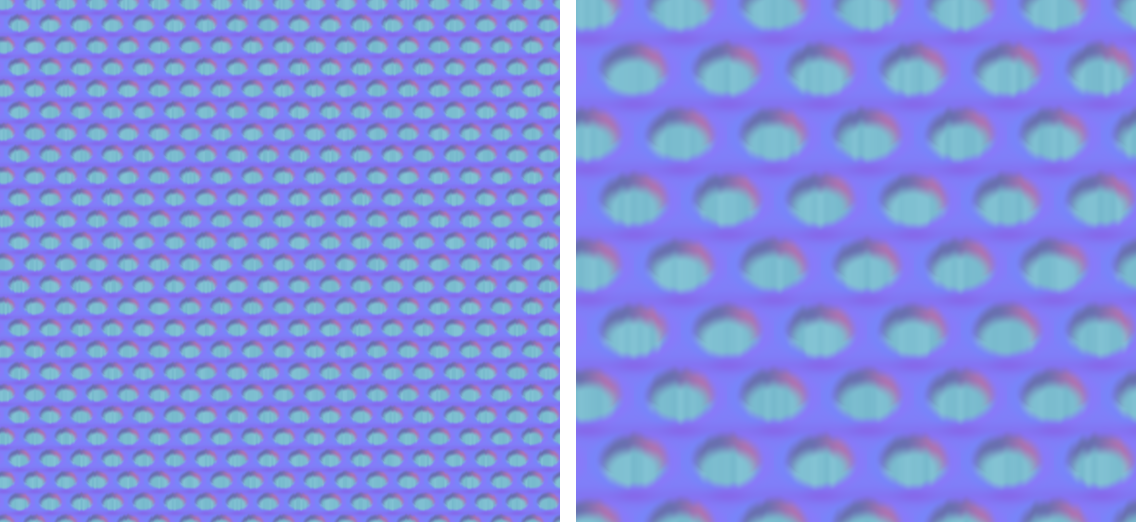
Left, the full canvas; right, a detail of the centre.
This texture map is drawn by a WebGL 2 fragment shader. Its source:

```glsl
#version 300 es
precision highp float;

uniform vec2 u_resolution;
out vec4 outColor;

const vec2 REPEATS = vec2(18.0, 24.0);
const float ROW_HEIGHT = 0.7; // in units of the column width

float hash(vec2 p) {
    vec3 q = fract(p.xyx * vec3(0.1031, 0.1030, 0.0973));
    q += dot(q, q.yzx + 33.33);
    return fract((q.x + q.y) * q.z);
}

// Smooth noise along x, distinct for every seed
float streakNoise(float x, float seed) {
    float i = floor(x);
    float t = smoothstep(0.0, 1.0, x - i);
    return mix(hash(vec2(i + 40.0, seed)), hash(vec2(i + 41.0, seed)), t) - 0.5;
}

// Colour and coverage of one dimple, centred on the origin
vec4 dimple(vec2 p, float seed) {
    float streak = streakNoise(p.x * 15.0, seed);
    p.y += 0.03 * streak;

    // Outline: round on top, flatter below
    float radius = length(p / vec2(0.39, p.y > 0.0 ? 0.32 : 0.30));
    float cover = 1.0 - smoothstep(0.70, 1.08, radius);

    // Shaded rim, cool on the left and rosy on the right
    vec3 rim = mix(vec3(0.41, 0.44, 0.69), vec3(0.68, 0.45, 0.70),
                   smoothstep(-0.12, 0.24, p.x));
    rim = mix(rim, vec3(0.49, 0.40, 0.72), 0.6 * smoothstep(0.20, 0.32, p.y));

    // Lit floor
    float floorRadius = length((p + vec2(0.0, 0.09)) / vec2(0.36, 0.25));
    float lit = 1.0 - smoothstep(0.55, 1.15, floorRadius);
    lit = max(lit, 1.0 - smoothstep(-0.14, 0.02, p.y));
    vec3 lightFloor = vec3(0.49, 0.745, 0.815) + streak * vec3(0.05, 0.04, 0.03);
    return vec4(mix(rim, lightFloor, lit), cover);
}

void main() {
    vec2 grid = gl_FragCoord.xy / u_resolution * REPEATS;
    float nearestRow = floor(grid.y + 0.57);
    float halo = 0.0;
    float side = 0.0;
    vec4 dimples = vec4(0.0);

    // Staggered rows near this point
    for (int k = -1; k <= 1; k++) {
        float row = nearestRow + float(k);
        float x = grid.x - 0.12 - 0.5 * mod(row, 2.0);
        float column = floor(x + 0.5);
        vec2 p = vec2(x - column, (grid.y - row + 0.07) * ROW_HEIGHT);
        vec2 id = mod(vec2(column, row), REPEATS);
        vec4 d = dimple(p, id.x + id.y * REPEATS.x);
        dimples += vec4(d.rgb * d.a, d.a);

        // Violet slope under each dimple, fainter above it
        vec2 below = (p + vec2(0.0, 0.37)) / vec2(0.25, 0.085);
        vec2 above = (p - vec2(0.0, 0.32)) / vec2(0.24, 0.09);
        halo += exp(-dot(below, below)) + 0.5 * exp(-dot(above, above));

        // Faint tilt on the left and right flanks
        float ring = length(p / vec2(0.42, 0.30)) - 1.0;
        side += sign(p.x) * smoothstep(0.0, 0.25, abs(p.x)) * exp(-ring * ring * 30.0);
    }

    // Flat ground with its slopes, then the dimples over it
    vec3 color = mix(vec3(0.50, 0.50, 0.975), vec3(0.52, 0.415, 0.92), min(halo, 1.0));
    color += side * vec3(0.03, -0.02, 0.0);
    color = color * (1.0 - min(dimples.a, 1.0)) + dimples.rgb / max(dimples.a, 1.0);
    outColor = vec4(clamp(color, 0.0, 1.0), 1.0);
}
```
